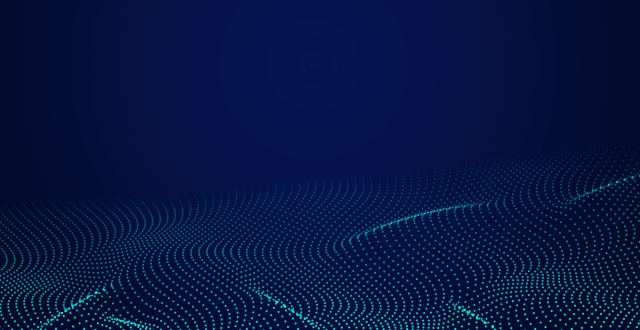
This background is drawn by a Shadertoy shader. Its source:

```glsl
#define ROWS 60
#define COLUMN_GAP 0.0124
#define SWAY 0.043
#define SWAY_PERIOD 0.19
#define RIDGE_WIDTH 0.030
#define RIDGE_FOLD 1.07
#define GLOW_CENTER vec2(0.49, 0.414)
#define SKY_LIGHT vec3(0.020, 0.085, 0.325)
#define SKY_DARK vec3(0.008, 0.038, 0.155)
#define DOT_FAR vec3(0.02, 0.56, 0.64)
#define DOT_NEAR vec3(0.05, 0.96, 0.92)

const float TAU = 6.2831853;

// Ridges: center x, center y, slope, half length
const vec4 RIDGES[6] = vec4[6](
    vec4(0.655, 0.180, 0.26, 0.135),
    vec4(0.955, 0.228, 0.36, 0.085),
    vec4(0.115, 0.038, 0.62, 0.070),
    vec4(0.450, 0.034, -0.60, 0.060),
    vec4(0.745, 0.020, -0.60, 0.045),
    vec4(0.200, 0.012, -0.25, 0.040));

// Height of a row on the flat, tilted sheet
float sheetHeight(float x, float depth) {
    float horizon = 0.205 + 0.05 * x + 0.06 * x * x;
    return horizon - (horizon + 0.05) * depth * (0.75 + 0.25 * depth);
}

// Sideways bend of the columns
float sway(float x, float depth) {
    float rise = sheetHeight(x, depth) - 0.2 * x - 0.035;
    float phase = TAU * rise / SWAY_PERIOD + 0.5 * sin(11.0 * x + 1.0);
    return -SWAY * cos(phase) * (0.65 + 0.35 * smoothstep(0.0, 0.5, depth));
}

// Row height after swell and gathering towards the ridges
float waveHeight(float x, float depth) {
    float y = sheetHeight(x, depth);
    y += 0.009 * sqrt(depth) * sin(15.0 * x + 34.0 * y);
    for (int i = 0; i < 6; i++) {
        vec4 ridge = RIDGES[i];
        float along = x - ridge.x;
        float offset = y - ridge.y - ridge.z * along + 0.9 * along * along;
        float reach = along / ridge.w;
        float across = offset / RIDGE_WIDTH;
        y -= RIDGE_FOLD * offset * exp(-across * across - reach * reach * reach * reach);
    }
    return y;
}

vec3 background(vec2 p) {
    float radius = length(p - GLOW_CENTER);
    vec3 color = mix(SKY_LIGHT, SKY_DARK, smoothstep(0.03, 0.64, radius));
    // Faint halo rings
    float halo = sin(radius * 420.0) * exp(-radius * radius / 0.0012);
    return color * (1.0 + 0.04 * halo);
}

// Coverage of all dots at a point
float dotField(vec2 p, float pixel) {
    float light = 0.0;
    for (int row = 0; row < ROWS; row++) {
        float depth = (float(row) + 0.5) / float(ROWS);

        // Undo the sway to find the nearest column
        float u = p.x;
        for (int k = 0; k < 4; k++) u = p.x - sway(u, depth);
        u = (floor(u / COLUMN_GAP) + 0.5) * COLUMN_GAP;

        float x = u + sway(u, depth);
        float distanceToDot = length(p - vec2(x, waveHeight(x, depth)));
        float size = mix(0.0013, 0.0018, depth);
        float cover = clamp((size - distanceToDot) / pixel + 0.5, 0.0, 1.0);
        float fade = smoothstep(0.0, 0.18, depth) * mix(0.26, 1.0, depth);
        light += (1.0 - light) * cover * fade;
    }
    return light;
}

void mainImage(out vec4 fragColor, in vec2 fragCoord) {
    vec2 p = fragCoord / iResolution.x;
    vec3 color = background(p);
    // The sheet only covers the lower part
    if (p.y < 0.36) {
        float light = dotField(p, 1.0 / iResolution.x);
        color = mix(color, mix(DOT_FAR, DOT_NEAR, light), light);
    }
    fragColor = vec4(color, 1.0);
}
```
